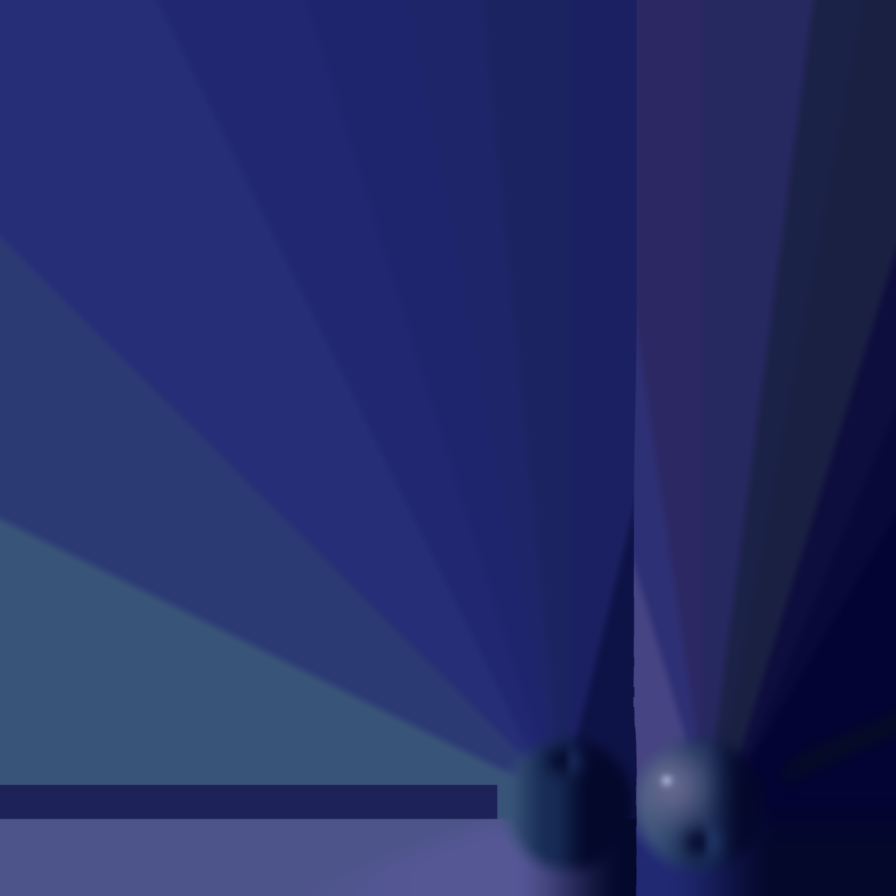
Reproduce this background procedurally as a Shadertoy shader.

```glsl
// Draws two fans of dark blue light rays meeting at a vertical seam, with shaded orbs at their feet.

const float RAY_SOFTNESS = 0.007;
const float SEAM_X = 0.7105;
const float SEAM_BOW = 0.003;
const float SEAM_FRAY = 0.0012;
const float ORB_RADIUS = 0.082;
const float DIMPLE_RADIUS = 0.016;
const vec2 LEFT_ORB = vec2(0.635, 0.102);
const vec2 RIGHT_ORB = vec2(0.781, 0.102);
const vec2 LEFT_DIMPLE = vec2(0.630, 0.151);
const vec2 RIGHT_DIMPLE = vec2(0.784, 0.060);
const vec2 GLINT = vec2(0.744, 0.129);
const vec2 BAR_SPAN = vec2(0.086, 0.124);
const float BAR_END = 0.555;

const vec3 NIGHT = vec3(0.015, 0.03, 0.17);
const vec3 BAR_COLOR = vec3(0.114, 0.133, 0.345);
const vec3 LAVENDER = vec3(0.302, 0.329, 0.541);
const vec3 VIOLET = vec3(0.335, 0.340, 0.585);
const vec3 TEAL = vec3(0.224, 0.330, 0.475);
const vec3 DEEP_TEAL = vec3(0.09, 0.17, 0.33);
const vec3 FLOOR_BLUE = vec3(0.13, 0.16, 0.45);
const vec3 PEARL = vec3(0.38, 0.40, 0.55);

// Ray edges as (upper point, lower point), ordered clockwise.
const vec4 LEFT_EDGES[8] = vec4[8](
    vec4(0.0, 0.421, 0.560, 0.141), vec4(0.0, 0.736, 0.573, 0.167),
    vec4(0.176, 1.0, 0.586, 0.173), vec4(0.341, 1.0, 0.601, 0.167),
    vec4(0.453, 1.0, 0.612, 0.167), vec4(0.538, 1.0, 0.622, 0.167),
    vec4(0.635, 1.0, 0.635, 0.167), vec4(0.708, 0.434, 0.641, 0.167));
const vec3 LEFT_COLORS[9] = vec3[9](
    TEAL, vec3(0.173, 0.227, 0.455), vec3(0.145, 0.180, 0.463),
    vec3(0.129, 0.153, 0.439), vec3(0.123, 0.145, 0.428),
    vec3(0.118, 0.145, 0.412), vec3(0.106, 0.141, 0.376),
    vec3(0.106, 0.125, 0.384), vec3(0.055, 0.075, 0.280));

const vec4 RIGHT_EDGES[8] = vec4[8](
    vec4(0.710, 0.362, 0.768, 0.167), vec4(0.711, 0.629, 0.779, 0.167),
    vec4(0.784, 1.0, 0.784, 0.167), vec4(0.908, 1.0, 0.797, 0.167),
    vec4(0.964, 1.0, 0.810, 0.167), vec4(1.0, 0.720, 0.828, 0.167),
    vec4(1.0, 0.545, 0.840, 0.167), vec4(1.0, 0.427, 0.846, 0.167));
const vec3 RIGHT_COLORS[9] = vec3[9](
    vec3(0.275, 0.265, 0.510), vec3(0.180, 0.188, 0.460),
    vec3(0.173, 0.157, 0.392), vec3(0.149, 0.157, 0.376),
    vec3(0.106, 0.133, 0.280), vec3(0.102, 0.125, 0.260),
    vec3(0.055, 0.055, 0.243), vec3(0.035, 0.035, 0.225),
    vec3(0.012, 0.012, 0.204));

float hash(float n) { return fract(sin(n * 127.1) * 43758.5453); }

float glow(vec2 p, vec2 center, float radius) {
    vec2 d = (p - center) / radius;
    return exp(-dot(d, d));
}

// Signed distance to a line, positive on its clockwise side.
float sideOf(vec2 p, vec4 edge) {
    vec2 along = normalize(edge.xy - edge.zw);
    return dot(p - edge.zw, vec2(along.y, -along.x));
}

vec3 fan(vec2 p, vec4 edges[8], vec3 colors[9]) {
    vec3 color = colors[0];
    for (int i = 0; i < 8; i++) {
        float cover = smoothstep(-RAY_SOFTNESS, RAY_SOFTNESS, sideOf(p, edges[i]));
        color = mix(color, colors[i + 1], cover);
    }
    return color;
}

vec3 dimple(vec3 color, vec2 p, vec2 center) {
    float slope = (p.x - center.x) / DIMPLE_RADIUS;
    color = mix(color, NIGHT, 0.75 * glow(p, center - vec2(0.005, 0.0), DIMPLE_RADIUS));
    return color + vec3(0.10, 0.16, 0.24) * max(slope, 0.0) * glow(p, center, DIMPLE_RADIUS);
}

float orbMask(vec2 q) { return smoothstep(1.05, 0.7, length(q)); }

vec3 leftPanel(vec2 p, float px) {
    vec3 color = fan(p, LEFT_EDGES, LEFT_COLORS);
    // Lavender floor, its violet streak and the bar above it
    float streak = smoothstep(-0.02, 0.02, sideOf(p, vec4(0.56, 0.082, 0.32, 0.0)));
    vec3 ground = mix(LAVENDER, VIOLET, streak * smoothstep(0.3, 0.5, p.x));
    ground = mix(ground, NIGHT, smoothstep(0.57, 0.70, p.x));
    color = mix(color, ground, 1.0 - smoothstep(BAR_SPAN.x - 0.002, BAR_SPAN.x + 0.002, p.y));
    // Orb lit from the left
    vec2 q = (p - LEFT_ORB) / ORB_RADIUS;
    vec3 orb = mix(TEAL, DEEP_TEAL, smoothstep(-0.9, -0.25, q.x));
    orb = mix(orb, NIGHT, smoothstep(-0.25, 0.3, q.x));
    color = dimple(mix(color, orb, orbMask(q)), p, LEFT_DIMPLE);
    float bar = smoothstep(-px, px, p.y - BAR_SPAN.x) * smoothstep(-px, px, BAR_SPAN.y - p.y);
    return mix(color, BAR_COLOR, bar * smoothstep(-px, px, BAR_END - p.x));
}

vec3 rightPanel(vec2 p) {
    vec3 color = fan(p, RIGHT_EDGES, RIGHT_COLORS);
    vec3 ground = mix(FLOOR_BLUE, NIGHT, smoothstep(0.74, 0.87, p.x));
    color = mix(color, ground, smoothstep(0.12, 0.05, p.y));
    // Faint dark ray to the right
    float ray = sideOf(p, vec4(1.0, 0.193, 0.866, 0.134)) / 0.015;
    color = mix(color, vec3(0.015, 0.04, 0.15), exp(-ray * ray) * smoothstep(0.85, 0.9, p.x));
    // Pearly orb, teal at the lower left
    vec2 q = (p - RIGHT_ORB) / ORB_RADIUS;
    vec3 orb = mix(TEAL, DEEP_TEAL, smoothstep(-0.8, 0.0, q.x));
    orb = mix(orb, PEARL, glow(q, vec2(-0.4, 0.25), 0.55));
    orb = mix(orb, NIGHT, smoothstep(0.0, 0.65, q.x));
    color = dimple(mix(color, orb, orbMask(q)), p, RIGHT_DIMPLE);
    return color + 0.22 * glow(p, GLINT, 0.007);
}

void mainImage(out vec4 fragColor, in vec2 fragCoord) {
    vec2 p = fragCoord / iResolution.xy;
    float px = 1.0 / iResolution.y;
    // Seam bows inward and frays near the foot
    float bow = smoothstep(0.65, 0.43, p.y) * smoothstep(0.15, 0.22, p.y);
    float fray = (hash(floor(p.y * 90.0)) - 0.5) * smoothstep(0.45, 0.2, p.y);
    float seam = SEAM_X - SEAM_BOW * bow + SEAM_FRAY * fray;
    vec3 color = mix(leftPanel(p, px), rightPanel(p), smoothstep(-px, px, p.x - seam));
    fragColor = vec4(color, 1.0);
}
```
